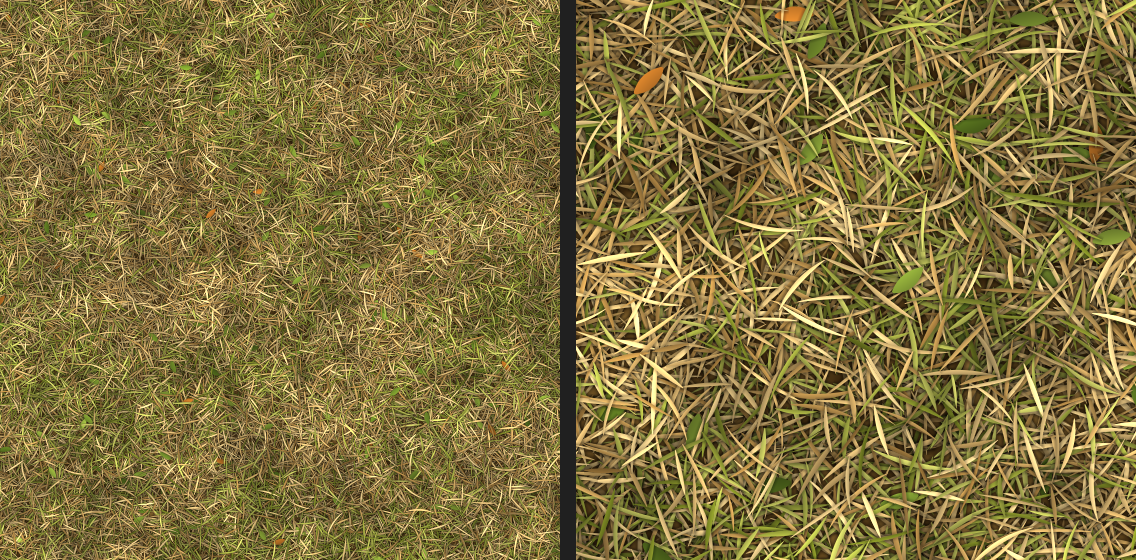
Left: the whole. Right: its middle third, enlarged.
This texture is drawn by a WebGL 2 fragment shader. Its source:

```glsl
#version 300 es
precision highp float;
// Dry lawn seen from above: layered straw and green blades, a few small leaves, dark soil.

#define LAYERS 24            // blade layers, bottom to top
#define CELLS 36.0           // blade cells across the canvas
#define BLADE_LENGTH 0.92    // longest half length, in cells
#define BLADE_WIDTH 0.058    // widest half width, in cells
#define BEND 0.22            // curvature of the blades
#define GREEN_SHARE 0.38     // share of living blades
#define LEAF_SHARE 0.011     // share of broad leaves
#define SHADOW 0.22          // darkening beside each blade
#define PATCH_SCALE 9.0      // green and dry patches across the canvas
#define CLUMP_SCALE 24.0     // light and dark clumps across the canvas

uniform vec2 u_resolution;
out vec4 outColor;

// Integer hash giving three values in 0..1
vec3 hash3(ivec3 cell) {
    uvec3 v = uvec3(cell) * 1664525u + 1013904223u;
    v.x += v.y * v.z;
    v.y += v.z * v.x;
    v.z += v.x * v.y;
    v ^= v >> 16u;
    v.x += v.y * v.z;
    v.y += v.z * v.x;
    v.z += v.x * v.y;
    return vec3(v >> 8u) / 16777216.0;
}

float valueNoise(vec2 p, int seed) {
    ivec2 i = ivec2(floor(p));
    vec2 f = fract(p);
    f = f * f * (3.0 - 2.0 * f);
    float a = hash3(ivec3(i, seed)).x;
    float b = hash3(ivec3(i + ivec2(1, 0), seed)).x;
    float c = hash3(ivec3(i + ivec2(0, 1), seed)).x;
    float d = hash3(ivec3(i + ivec2(1, 1), seed)).x;
    return mix(mix(a, b, f.x), mix(c, d, f.x), f.y);
}

vec3 bladeColor(vec3 pick, float greenChance) {
    vec3 straw = mix(vec3(0.60, 0.45, 0.22), vec3(0.94, 0.82, 0.56), pick.y);
    vec3 green = mix(vec3(0.42, 0.46, 0.12), vec3(0.76, 0.76, 0.38), pick.y);
    return pick.x < greenChance ? green : straw;
}

vec3 leafColor(vec3 pick) {
    vec3 green = mix(vec3(0.32, 0.42, 0.11), vec3(0.58, 0.67, 0.24), pick.y);
    return pick.x < 0.12 ? vec3(0.74, 0.45, 0.15) : green;
}

// Lays one blade and its shadow over the colour
void drawBlade(inout vec3 color, vec2 p, ivec2 cell, int layer, float pixel) {
    vec3 place = hash3(ivec3(cell, layer));
    vec2 root = vec2(cell) + place.xy;
    vec2 offset = p - root;
    if (dot(offset, offset) > 1.2) return;

    vec3 form = hash3(ivec3(cell, layer + 100));
    bool leaf = form.z < LEAF_SHARE;
    float halfLength = BLADE_LENGTH * (leaf ? 0.45 : mix(0.42, 1.0, form.x));
    float halfWidth = BLADE_WIDTH * (leaf ? 2.8 : mix(0.5, 1.0, form.y));

    // Local frame: x along the blade, y across its curved spine
    float angle = 6.28318 * place.z;
    vec2 axis = vec2(cos(angle), sin(angle));
    float along = dot(offset, axis);
    float across = dot(offset, vec2(-axis.y, axis.x));
    across -= BEND * (fract(form.x * 17.0) - 0.5) * 2.0 * along * along;
    float t = along / halfLength;
    float profile = halfWidth * (1.0 - 0.85 * t * t);
    float ends = clamp((halfLength - abs(along)) / pixel + 0.5, 0.0, 1.0);
    if (ends <= 0.0) return;

    float shade = 1.0 - smoothstep(0.0, 0.09, abs(across) - profile);
    color *= 1.0 - SHADOW * shade * ends;

    float mask = clamp((profile - abs(across)) / pixel + 0.5, 0.0, 1.0) * ends;
    if (mask <= 0.0) return;

    vec3 pick = hash3(ivec3(cell, layer + 200));
    float growth = valueNoise(root / CELLS * PATCH_SCALE + 3.7 * float(layer & 1), 301);
    vec3 tint = leaf ? leafColor(pick) : bladeColor(pick, GREEN_SHARE + 0.7 * (growth - 0.5));

    // Deeper blades are darker; one edge catches more light
    float depth = mix(0.68, 1.14, float(layer) / float(LAYERS - 1));
    float edge = 1.0 + 0.12 * clamp(across / halfWidth, -1.0, 1.0);
    tint *= depth * edge * mix(0.78, 1.16, pick.z);
    color = mix(color, tint, mask);
}

void main() {
    float canvas = min(u_resolution.x, u_resolution.y);
    vec2 uv = gl_FragCoord.xy / canvas;
    float pixel = CELLS / canvas;

    // Soil and old thatch
    float grit = valueNoise(uv * 130.0, 401);
    vec3 color = mix(vec3(0.20, 0.13, 0.04), vec3(0.44, 0.33, 0.15), grit);

    // Blades from the bottom layer to the top
    for (int layer = 0; layer < LAYERS; layer++) {
        vec2 p = uv * CELLS + hash3(ivec3(layer, 7, 501)).xy;
        ivec2 home = ivec2(floor(p));
        for (int k = 0; k < 9; k++) {
            drawBlade(color, p, home + ivec2(k % 3 - 1, k / 3 - 1), layer, pixel);
        }
    }

    // Uneven light over the clumps
    float clump = valueNoise(uv * CLUMP_SCALE, 601);
    color *= mix(0.80, 1.18, clump);
    outColor = vec4(clamp(color, 0.0, 1.0), 1.0);
}
```
